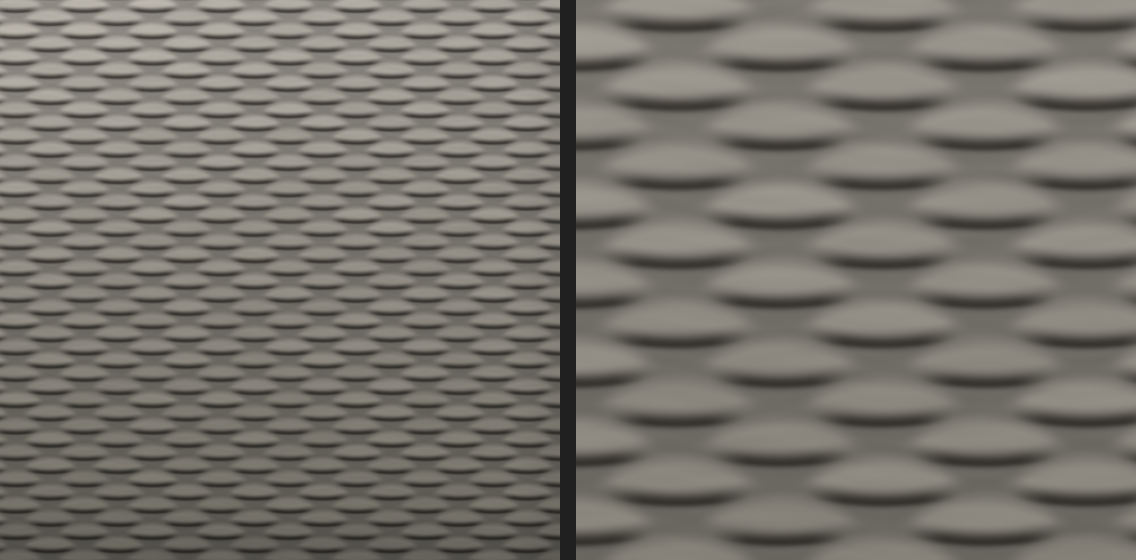
Left: the whole. Right: its middle third, enlarged.
Give the GLSL for this texture, as a three.js fragment shader.

```glsl
// Staggered woven metal mesh: lens-shaped bumps with dark crescent shadows under soft top light.
varying vec2 vUv;

const vec2 REPEATS = vec2(8.21, 21.25);      // bumps across and down in one lattice
const vec2 LATTICE_SHIFT = vec2(0.235, 0.806);
const float EDGE_CURVE = 0.8;                // sag of the lower bump edge
const float CREST_HEIGHT = 0.64;             // top of a bump, in cells
const float CREST_CURVE = 2.0;
const float SHADOW_HALF_WIDTH = 0.27;
const float SHADOW_DEPTH = 0.72;
const float BUMP_GAIN = 0.29;
const float BUMP_VARIATION = 0.07;
const float GRAIN = 0.022;
const float LIGHT_BOTTOM = 0.79;
const float LIGHT_TOP = 1.25;
const vec3 METAL = vec3(0.435, 0.423, 0.398);
const vec3 SHADOW_TINT = vec3(0.135, 0.125, 0.107);

float hash(vec2 p) {
  return fract(sin(dot(p, vec2(127.1, 311.7))) * 4375.85);
}

// Returns bump brightness in x and shadow strength in y.
vec2 bumpLattice(vec2 p, float seed) {
  vec2 id = floor(p + vec2(0.5, 0.2));
  vec2 q = p - id;
  float vary = hash(id + seed) - 0.5;
  float across = abs(q.x);
  float lower = q.y - EDGE_CURVE * q.x * q.x;
  float upper = q.y - CREST_HEIGHT + CREST_CURVE * q.x * q.x;

  // Rounded body, dim underneath and lit toward its crest
  float body = smoothstep(0.0, 0.24, lower) * (1.0 - smoothstep(-0.22, 0.05, upper));
  body *= (1.0 - smoothstep(0.27, 0.5, across)) * (1.0 + vary * BUMP_VARIATION * 4.0);

  // Crescent shadow, sharp below and soft above
  float softness = lower < 0.0 ? 0.062 : 0.105;
  float reach = SHADOW_HALF_WIDTH + vary * 0.05;
  float shadow = exp(-lower * lower / (softness * softness));
  shadow *= 1.0 - smoothstep(reach - 0.12, reach + 0.11, across);
  return vec2(body, shadow);
}

// Fine horizontal streaks from layered sines
float brushedGrain(vec2 p) {
  float a = sin(p.y * 391.0 + 2.3 * sin(p.x * 27.0));
  float b = sin(p.y * 617.0 + p.x * 41.0 + 1.7 * sin(p.x * 63.0));
  float c = sin(p.x * 93.0 + 3.0 * sin(p.y * 173.0));
  return (a + b + c) / 3.0;
}

void main() {
  // Two lattices, offset by half a cell
  vec2 p = vUv * REPEATS - LATTICE_SHIFT;
  vec2 relief = bumpLattice(p, 0.0) + bumpLattice(p - 0.5, 37.0);

  // Broad light from the upper left, dimmer in the lower right corner
  float light = mix(LIGHT_BOTTOM, LIGHT_TOP, vUv.y);
  light += 0.10 * (0.5 - vUv.x) * smoothstep(0.4, 1.0, vUv.y);
  light -= 0.07 * (1.0 - smoothstep(0.0, 0.12, vUv.y));
  light -= 0.05 * smoothstep(0.9, 1.0, vUv.x);

  // Metal shading
  float shade = 1.0 + BUMP_GAIN * relief.x + GRAIN * brushedGrain(vUv);
  vec3 color = METAL * shade;
  color = mix(color, SHADOW_TINT, SHADOW_DEPTH * min(relief.y, 1.0)) * light;

  // Faint warm cast low down, cooler toward the top
  color.b += 0.012 * (vUv.y - 0.5);
  gl_FragColor = vec4(color, 1.0);
}
```
